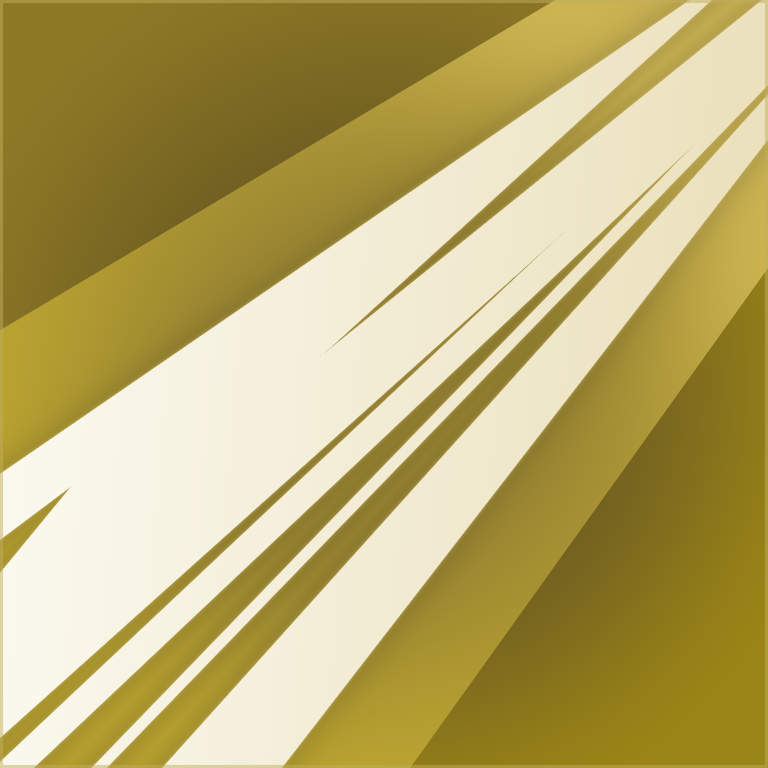
A Shadertoy shader for this background:

```glsl
const vec3 DARK_NEAR = vec3(0.435, 0.367, 0.130);
const vec3 DARK_LEFT = vec3(0.550, 0.472, 0.145);
const vec3 DARK_RIGHT = vec3(0.605, 0.520, 0.090);
const vec3 GOLD_NEAR = vec3(0.610, 0.530, 0.195);
const vec3 GOLD_FAR = vec3(0.735, 0.645, 0.190);
const vec3 GOLD_PALE = vec3(0.805, 0.710, 0.325);
const vec3 CREAM_LEFT = vec3(0.985, 0.977, 0.940);
const vec3 CREAM_RIGHT = vec3(0.918, 0.877, 0.730);
const vec3 RIM = vec3(0.830, 0.740, 0.430);
const vec3 FRAME = vec3(0.760, 0.680, 0.360);
const float SHADOW_WIDTH = 0.020;
const float SHADOW_DEPTH = 0.15;
const float RIM_WIDTH = 0.0022;
const float FRAME_WIDTH = 0.004;

// Signed distance to a line, positive to the left of a -> b
float side(vec2 p, vec2 a, vec2 b) {
    vec2 along = normalize(b - a);
    vec2 q = p - a;
    return along.x * q.y - along.y * q.x;
}

// Positive between an upper line and a lower line
float strip(vec2 p, vec2 upperA, vec2 upperB, vec2 lowerA, vec2 lowerB) {
    return min(-side(p, upperA, upperB), side(p, lowerA, lowerB));
}

// Wedge that opens to the right of its tip
float wedgeRight(vec2 p, vec2 tip, vec2 upper, vec2 lower) {
    return strip(p, tip, upper, tip, lower);
}

// Wedge that opens to the left of its tip
float wedgeLeft(vec2 p, vec2 tip, vec2 upper, vec2 lower) {
    return strip(p, upper, tip, lower, tip);
}

float coverage(float d, float pixel) {
    return clamp(0.5 + d / pixel, 0.0, 1.0);
}

// Cream ray with the slits cut out of it
float raySdf(vec2 p) {
    float ray = strip(p, vec2(0.0, 0.383), vec2(0.898, 1.0),
                         vec2(0.367, 0.0), vec2(1.0, 0.818));
    float slits = wedgeRight(p, vec2(0.427, 0.544), vec2(0.927, 1.0), vec2(0.992, 1.0));
    slits = max(slits, wedgeLeft(p, vec2(0.092, 0.366), vec2(0.0, 0.297), vec2(0.0, 0.254)));
    slits = max(slits, wedgeLeft(p, vec2(0.713, 0.678), vec2(0.0, 0.039), vec2(0.0, 0.008)));
    slits = max(slits, wedgeLeft(p, vec2(0.897, 0.805), vec2(0.044, 0.0), vec2(0.119, 0.0)));
    slits = max(slits, strip(p, vec2(0.139, 0.0), vec2(1.0, 0.889),
                                vec2(0.211, 0.0), vec2(1.0, 0.877)));
    return min(ray, -slits);
}

void mainImage(out vec4 fragColor, in vec2 fragCoord) {
    vec2 p = fragCoord / iResolution.xy;
    float pixel = 1.0 / min(iResolution.x, iResolution.y);
    float radius = length(p - 0.5);
    float diagonal = 0.5 * (p.x + p.y);

    // Dark corners
    vec3 darkFar = mix(DARK_LEFT, DARK_RIGHT, smoothstep(0.3, 0.7, 0.5 + 0.5 * (p.x - p.y)));
    vec3 color = mix(DARK_NEAR, darkFar, smoothstep(0.24, 0.62, radius));

    // Gold band
    float band = strip(p, vec2(0.0, 0.570), vec2(0.723, 1.0),
                          vec2(0.534, 0.0), vec2(1.0, 0.651));
    vec3 goldFar = mix(GOLD_FAR, GOLD_PALE, smoothstep(0.4, 0.9, diagonal));
    vec3 gold = mix(GOLD_NEAR, goldFar, smoothstep(0.18, 0.56, radius));

    // Shadow and bright rim beside the ray
    float ray = raySdf(p);
    float outside = max(-ray, 0.0);
    gold *= 1.0 - SHADOW_DEPTH * exp(-outside / SHADOW_WIDTH);
    gold = mix(gold, RIM, 0.5 * exp(-outside / RIM_WIDTH));
    color = mix(color, gold, coverage(band, pixel));

    // Cream ray
    vec3 cream = mix(CREAM_LEFT, CREAM_RIGHT, clamp(p.x + 0.08 * (0.5 - p.y), 0.0, 1.0));
    color = mix(color, cream, coverage(ray, pixel));

    // Thin frame
    vec2 toEdge = min(p, 1.0 - p);
    float frame = coverage(FRAME_WIDTH - min(toEdge.x, toEdge.y), pixel);
    color = mix(color, FRAME, 0.5 * frame);

    fragColor = vec4(color, 1.0);
}
```
